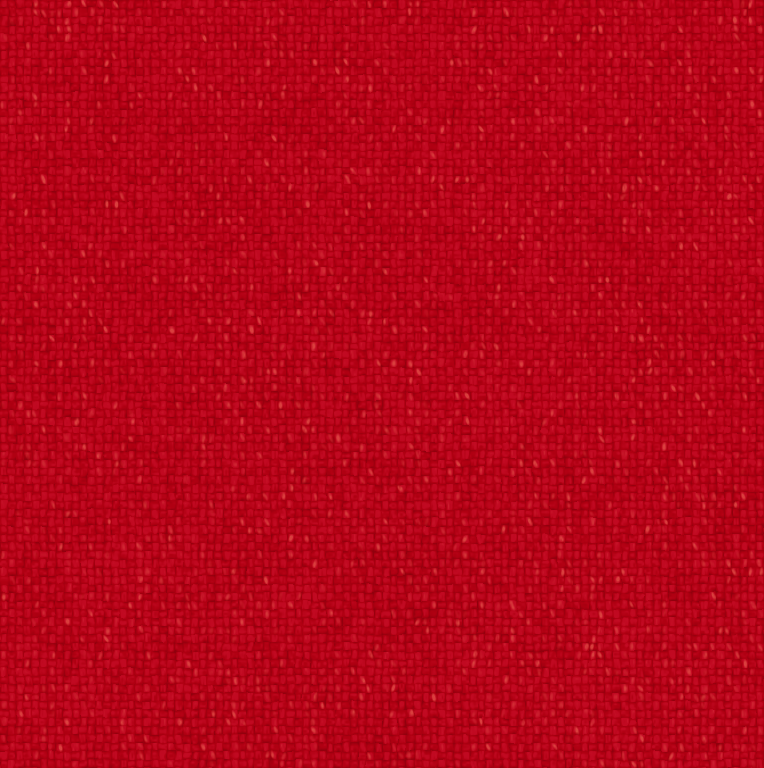
A Shadertoy shader for this texture:

```glsl
// Red plain-weave cloth with soft rounded threads, fine fibres and scattered pale flecks.

const vec2 THREADS = vec2(96.0, 92.0);   // threads across and down
const vec3 GAP     = vec3(0.57, 0.00, 0.05);
const vec3 CRIMSON = vec3(0.69, 0.00, 0.07);
const vec3 SCARLET = vec3(0.755, 0.035, 0.13);
const vec3 ROSE    = vec3(0.82, 0.15, 0.20);
const vec3 PALE    = vec3(0.87, 0.28, 0.26);

float hash(vec2 p) {
    vec3 q = fract(vec3(p.xyx) * 0.1031);
    q += dot(q, q.yzx + 33.33);
    return fract((q.x + q.y) * q.z);
}

float noise(vec2 p) {
    vec2 i = floor(p);
    vec2 f = fract(p);
    f = f * f * (3.0 - 2.0 * f);
    float low = mix(hash(i), hash(i + vec2(1.0, 0.0)), f.x);
    float high = mix(hash(i + vec2(0.0, 1.0)), hash(i + 1.0), f.x);
    return mix(low, high, f.y);
}

float roundedBox(vec2 p, vec2 halfSize, float radius) {
    vec2 q = abs(p) - halfSize + radius;
    return length(max(q, 0.0)) + min(max(q.x, q.y), 0.0) - radius;
}

// Threads wander slightly from a perfect grid.
vec2 wander(vec2 p) {
    vec2 drift = vec2(noise(p * vec2(0.9, 0.5)), noise(p * vec2(0.5, 0.9) + 71.0));
    return p + 0.30 * (drift - 0.5);
}

// Four-stop colour ramp from gap to raised fibre.
vec3 clothColor(float tone) {
    vec3 color = mix(GAP, CRIMSON, clamp(tone / 0.36, 0.0, 1.0));
    color = mix(color, SCARLET, smoothstep(0.36, 0.66, tone));
    return mix(color, ROSE, smoothstep(0.68, 1.05, tone));
}

// Lit height of the thread that passes over this cell.
float threadTone(vec2 local, vec2 cell, float isWarp, float blur) {
    vec2 size = mix(vec2(0.56, 0.43), vec2(0.43, 0.58), isWarp);
    size *= 0.94 + 0.16 * hash(cell + 9.0);
    float edge = roundedBox(local, size, 0.36);
    float cover = 1.0 - smoothstep(-0.22 - blur, 0.12 + blur, edge);
    float across = mix(local.y, local.x, isWarp);
    float along = mix(local.x, local.y, isWarp);
    float crown = (1.0 - 2.0 * across * across) * (1.0 - 0.8 * along * along);
    float body = 0.26 + 0.24 * crown + 0.12 * isWarp + 0.10 * local.y;
    return mix(0.13, body, cover);
}

// Slanted pale strands, soft on many threads and strong on a few.
float fleckMask(vec2 local, vec2 cell, float isWarp) {
    float cluster = noise(cell * 0.23 + 13.0);
    float chance = mix(0.08, 0.32, isWarp) * (0.5 + cluster);
    float chosen = step(hash(cell + 41.0), chance);
    float slant = (hash(cell + 5.0) - 0.65) * 0.8;
    float offset = (hash(cell + 23.0) - 0.5) * 0.4;
    vec2 q = vec2(local.x - offset - slant * local.y, local.y);
    float strand = 1.0 - smoothstep(0.1, 1.0, length(q / vec2(0.36, 0.62)));
    float strength = hash(cell + 67.0);
    return chosen * strand * (0.2 + 0.8 * strength * strength);
}

void mainImage(out vec4 fragColor, in vec2 fragCoord) {
    vec2 uv = fragCoord / iResolution.xy;
    vec2 p = uv * THREADS;
    float blur = 0.4 * max(THREADS.x / iResolution.x, THREADS.y / iResolution.y);

    // Alternate warp and weft in a checkerboard.
    vec2 weave = wander(p);
    vec2 cell = floor(weave);
    vec2 local = fract(weave) - 0.5;
    float isWarp = mod(cell.x + cell.y, 2.0);
    float tone = threadTone(local, cell, isWarp, blur);

    // Fibre grain, mostly upright, with uneven threads and faint mottling.
    vec2 grainScale = mix(vec2(2.2, 3.0), vec2(4.2, 1.7), isWarp);
    tone += 0.34 * (noise(p * grainScale + cell * 3.7) - 0.5);
    tone += 0.24 * (noise(p * vec2(2.4, 1.3) + 7.0) - 0.5);
    tone += 0.10 * (hash(cell) - 0.5);
    tone += 0.05 * (noise(vec2(cell.x, p.y * 0.09)) - 0.5);
    tone += 0.05 * (noise(vec2(p.x * 0.09, cell.y + 31.0)) - 0.5);
    tone += 0.05 * (noise(p * 0.13 + 57.0) - 0.5);

    vec3 color = clothColor(tone + 0.04);
    float fleck = fleckMask(local, cell, isWarp);
    fleck *= 0.5 + 0.9 * noise(p * vec2(4.0, 2.2) + 19.0);
    color = mix(color, PALE, clamp(fleck, 0.0, 0.85));
    fragColor = vec4(color, 1.0);
}
```
